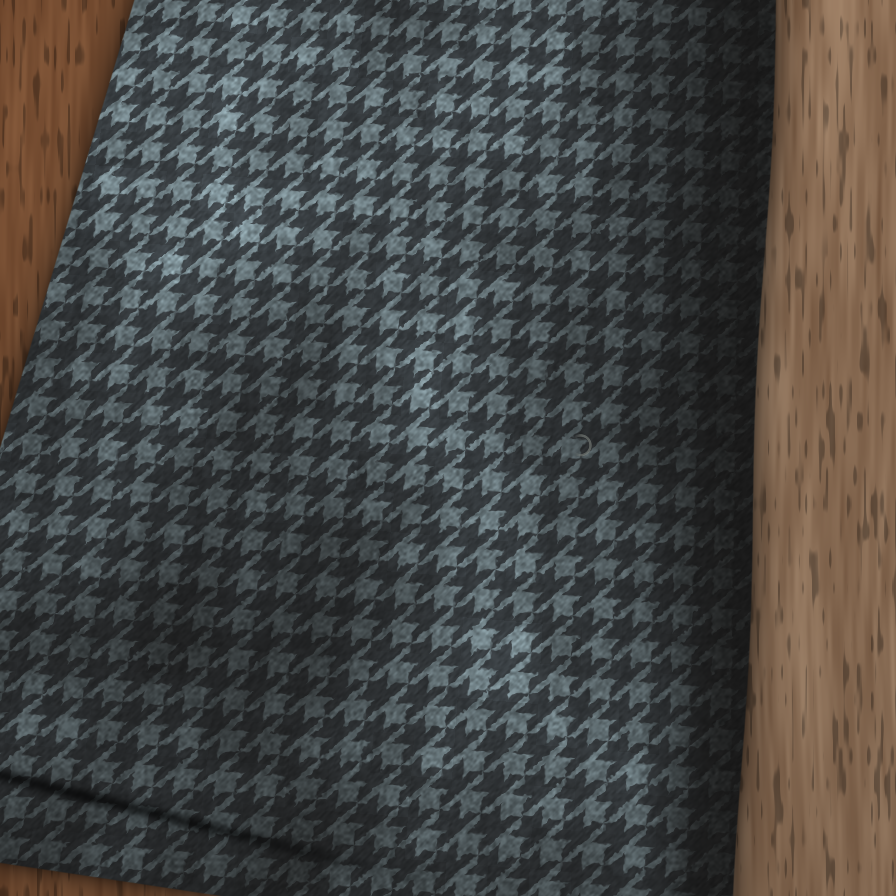
This texture is drawn by a WebGL 1 fragment shader. Its source:

```glsl
precision highp float;
// Folded dark cloth with a woven houndstooth sheen, lying on a wooden table.
// The check is a twill rule on a gently fanning lattice; broad soft folds light
// the raised teeth, and stretched value noise supplies the weave and the grain.

uniform vec2 u_resolution;

#define PITCH 0.039          // repeat size at the top of the canvas
#define PITCH_GROWTH 0.008   // added repeat size at the bottom
#define FAN_X 0.9            // column that stays upright
#define ROW_TILT 0.08        // downward drift of rows to the right
#define PHASE vec2(0.356, 0.96)
#define TOOTH_WIDTH 0.40     // share of light in the diagonal teeth
#define RAGGED 0.07          // roughness of the woven outlines
#define GROUND_LIT vec3(0.27, 0.30, 0.32)
#define CHECK_LIT vec3(0.57, 0.66, 0.69)
#define WOOD_LIGHT vec3(0.70, 0.58, 0.47)
#define WOOD_DARK vec3(0.43, 0.31, 0.22)

float hash(vec2 p) {
  return fract(sin(dot(p, vec2(127.1, 311.7))) * 43758.5453);
}

float noise(vec2 p) {
  vec2 i = floor(p), f = fract(p);
  f = f * f * (3.0 - 2.0 * f);
  return mix(mix(hash(i), hash(i + vec2(1.0, 0.0)), f.x),
             mix(hash(i + vec2(0.0, 1.0)), hash(i + 1.0), f.x), f.y);
}

float fbm(vec2 p) {
  float sum = 0.0, gain = 0.5;
  for (int i = 0; i < 4; i++) {
    sum += gain * noise(p);
    p = p * 2.03 + 17.3;
    gain *= 0.5;
  }
  return sum;
}

// Soft repeating band covering 0..width of each unit
float band(float t, float width, float soft) {
  float d = 0.5 * width - abs(fract(t - 0.5 * width + 0.5) - 0.5);
  return smoothstep(-soft, soft, d);
}

// Light squares joined by diagonal teeth
float houndstooth(vec2 q, float soft) {
  float warp = band(q.x, 0.5, soft);
  float weft = band(q.y, 0.5, soft);
  float tooth = band(2.0 * (q.x - q.y), TOOTH_WIDTH, 2.0 * soft);
  return mix(warp * weft, warp + weft - warp * weft, tooth);
}

float bump(float d, float width) {
  return exp(-d * d / (width * width));
}

// p.y runs downward from the top in all functions below
vec3 wood(vec2 p) {
  float sway = 0.02 * noise(p * vec2(4.0, 3.0));
  float broad = fbm(vec2((p.x + sway) * 24.0, p.y * 2.5));
  float fine = noise(vec2((p.x + sway) * 210.0, p.y * 14.0));
  float pores = smoothstep(0.68, 0.9, noise(vec2(p.x * 260.0, p.y * 32.0) + 9.0));
  vec3 c = mix(WOOD_DARK, WOOD_LIGHT, clamp(0.9 * broad + 0.35 * fine - 0.05, 0.0, 1.0));
  c *= 1.0 - 0.28 * pores;
  c *= mix(vec3(0.86, 0.72, 0.60), vec3(1.0), smoothstep(0.1, 0.6, p.x));
  return c * (1.0 - 0.12 * p.y);
}

// Brightness of the cloth from its folds and shaded right side
float foldLight(vec2 p, float rightDist) {
  float light = 0.40 + 0.55 * (fbm(p * vec2(7.0, 5.0) + p.yx * 2.0) - 0.45);
  light += 0.32 * bump(length((p - vec2(0.28, 0.12)) * vec2(1.0, 1.2)), 0.28);
  light += 0.28 * bump(p.x - 0.38 - 0.26 * p.y, 0.08) * smoothstep(0.2, 0.45, p.y)
         * smoothstep(0.98, 0.78, p.y);
  light += 0.14 * bump(p.x - 0.58 - 0.15 * p.y, 0.05) * smoothstep(0.35, 0.6, p.y);
  light -= 0.26 * bump(length((p - vec2(0.08, 0.72)) * vec2(0.5, 1.0)), 0.10);
  light -= 0.15 * smoothstep(0.80, 1.0, p.y);
  float shadeWidth = mix(0.24, 0.13, smoothstep(0.2, 0.7, p.y));
  return light * smoothstep(0.015, shadeWidth, rightDist);
}

vec3 cloth(vec2 p, float rightDist, float px) {
  // Lattice: columns fan out and rows widen toward the bottom
  float pitch = PITCH + PITCH_GROWTH * p.y;
  vec2 q = vec2((p.x - FAN_X) / pitch, -log(pitch / PITCH) / PITCH_GROWTH);
  q.y += ROW_TILT * q.x;
  q += PHASE;
  vec2 rough = vec2(noise(q * 13.0), noise(q * 13.0 + 41.0)) - 0.5;
  float check = houndstooth(q + RAGGED * rough, 0.7 * px / pitch + 0.012);

  float light = foldLight(p, rightDist);
  light *= 0.88 + 0.24 * hash(floor(q + 0.25));
  light = clamp(light, 0.0, 1.0);
  float thread = noise(vec2((p.x + p.y) * 300.0, (p.x - p.y) * 110.0)) - 0.5;
  float speck = noise(p * 270.0) - 0.5;
  vec3 ground = mix(vec3(0.10), GROUND_LIT, light);
  vec3 raised = mix(vec3(0.13, 0.135, 0.135), CHECK_LIT, light);
  vec3 c = mix(ground, raised, check);
  c *= 1.0 + 0.26 * thread + (0.10 + 0.25 * check) * speck;

  // Folded hem and a stray curled fibre
  float hem = p.y - 0.865 - 0.25 * p.x;
  c *= 1.0 - 0.6 * bump(hem, 0.008) * smoothstep(0.5, 0.2, p.x);
  vec2 curl = p - vec2(0.648, 0.497);
  float fibre = smoothstep(0.0008 + px, 0.0008, abs(length(curl) - 0.011));
  return mix(c, vec3(0.48, 0.50, 0.48), 0.6 * fibre * smoothstep(-0.008, 0.002, curl.x));
}

void main() {
  vec2 p = gl_FragCoord.xy / u_resolution;
  p.y = 1.0 - p.y;
  float px = 1.0 / min(u_resolution.x, u_resolution.y);
  float leftDist = p.x - 0.15 + 0.30 * p.y;
  float rightDist = 0.866 - 0.045 * p.y + 0.003 * sin(p.y * 11.0) - p.x;
  float inside = min(min(leftDist, rightDist), 0.963 + 0.15 * p.x - p.y);
  vec3 table = wood(p) * (1.0 - 0.45 * exp(min(inside, 0.0) * 70.0));
  vec3 color = mix(table, cloth(p, rightDist, px), smoothstep(-px, px, inside));
  gl_FragColor = vec4(color, 1.0);
}
```
